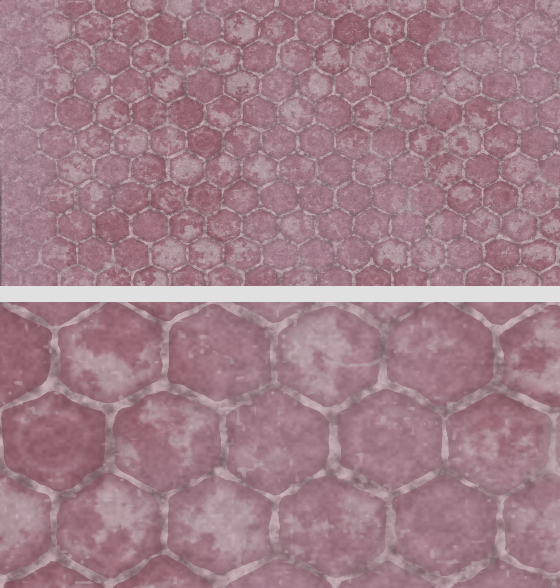
Top: the whole. Bottom: its middle third, enlarged.
A Shadertoy shader for this texture:

```glsl
// Worn rose-coloured hexagonal floor tiles with pale grout, dusty patches and scratches.

float hash(vec2 p) {
    vec3 h = fract(vec3(p.xyx) * 0.1031);
    h += dot(h, h.yzx + 33.33);
    return fract((h.x + h.y) * h.z);
}

float noise(vec2 p) {
    vec2 i = floor(p), f = fract(p);
    f = f * f * (3.0 - 2.0 * f);
    return mix(mix(hash(i), hash(i + vec2(1, 0)), f.x),
               mix(hash(i + vec2(0, 1)), hash(i + vec2(1, 1)), f.x), f.y);
}

float fbm(vec2 p) {
    float sum = 0.0, amp = 0.5;
    for (int i = 0; i < 5; i++) {
        sum += amp * noise(p);
        p = mat2(1.6, 1.2, -1.2, 1.6) * p + 7.3;
        amp *= 0.5;
    }
    return sum;
}

// Distance from the centre to the sides of a pointy-topped hexagon
float hexRadius(vec2 p) {
    p = abs(p);
    return max(p.x, dot(p, vec2(0.5, 0.866)));
}

void mainImage(out vec4 fragColor, in vec2 fragCoord) {
    vec2 uv = fragCoord / iResolution.xy;
    float down = 1.0 - uv.y;
    float pixel = 15.15 / iResolution.x;

    // Hexagonal lattice: tile pitch 1, rows 0.866 apart, slightly skewed and wavy
    vec2 q = vec2(uv.x * 15.15 - 0.08 * down, (down * 10.17 - 0.03) * 0.866);
    vec2 wavy = q + 0.07 * (vec2(noise(q * 2.3 + 20.0), noise(q * 2.3 + 60.0)) - 0.5)
                  + 0.03 * (vec2(noise(q * 9.0 + 30.0), noise(q * 9.0 + 80.0)) - 0.5);
    vec2 s = vec2(1.0, 1.732);
    vec2 a = wavy - round(wavy / s) * s;
    vec2 b = wavy - (floor(wavy / s) + 0.5) * s;
    vec2 local = dot(a, a) < dot(b, b) ? a : b;
    vec2 id = round((wavy - local) * vec2(2.0, 1.1547)) + 50.0;

    // Random traits of this tile
    float tone = hash(id), wear = hash(id + 111.0);
    float ringed = hash(id + 222.0), cracked = hash(id + 333.0);
    local += 0.035 * (vec2(hash(id + 444.0), hash(id + 555.0)) - 0.5);
    float radius = max(hexRadius(local), length(local) - 0.055);

    float broad = fbm(q * 0.4 + 13.0);
    float cloud = fbm(q * 2.6 + id * 3.1);
    float speck = fbm(q * 9.0 + 41.0);
    float grain = noise(q * 27.0) - 0.5;

    // Fired clay, mottled, with lilac haze in broad regions
    vec3 col = mix(vec3(0.565, 0.37, 0.41), vec3(0.645, 0.48, 0.535), tone * 0.6 + cloud * 0.45);
    col = mix(col, vec3(0.655, 0.52, 0.575), smoothstep(0.42, 0.68, broad) * 0.65);

    // Darker bevel and a faint pressed ring
    col *= 1.0 - 0.08 * smoothstep(0.33, 0.44, radius);
    float ring = smoothstep(0.06, 0.0, abs(length(local) - 0.3 + 0.06 * (cloud - 0.5)));
    col = mix(col, vec3(0.67, 0.55, 0.6), ring * cloud * step(0.6, ringed) * 0.8);

    // Ragged dusty patches concentrated on the tile face
    float patchy = smoothstep(0.49, 0.68, cloud + 0.3 * (wear - 0.5) + 0.5 * (speck - 0.5));
    patchy *= smoothstep(0.47, 0.3, radius + 0.15 * (speck - 0.5));
    col = mix(col, vec3(0.70, 0.615, 0.64), patchy * (0.3 + 0.55 * wear));

    // Pale ragged cracks across a few tiles
    float angle = 6.283 * ringed;
    float crack = abs(dot(local, vec2(cos(angle), sin(angle))) + 0.3 * (cloud - 0.5));
    crack = smoothstep(0.025 + pixel, 0.005, crack) * step(0.93, cracked);
    col = mix(col, vec3(0.69, 0.61, 0.63), crack * smoothstep(0.3, 0.6, speck) * 0.8);

    // Grout of uneven width and colour
    float edge = 0.46 - 0.07 * (fbm(q * 4.0 + 90.0) - 0.5);
    float grout = smoothstep(edge - 0.5 * pixel, edge + 0.7 * pixel, radius);
    vec3 groutColor = mix(vec3(0.53, 0.43, 0.455), vec3(0.75, 0.665, 0.685),
                          smoothstep(0.15, 0.75, speck));
    col = mix(col, groutColor, grout * 0.9);

    // Dust spilling over grout and tile edges in places
    float spill = smoothstep(0.52, 0.72, fbm(q * 1.1 + 70.0) + 0.3 * (speck - 0.5));
    col = mix(col, vec3(0.665, 0.58, 0.605), spill * smoothstep(0.3, 0.48, radius) * 0.6);

    // Pale wash along the left side and in the upper right corner
    float wash = smoothstep(0.12, 0.06, uv.x + 0.08 * (broad - 0.5) + 0.04 * (tone - 0.5));
    wash += 0.5 * smoothstep(0.35, 0.0, length((uv - vec2(0.95, 0.95)) * vec2(1.0, 0.8)));
    col = mix(col, vec3(0.655, 0.535, 0.595), min(wash, 1.0) * 0.6);

    // Chalk flecks, fine grain and a dark strip at the lower left border
    float fleck = smoothstep(0.74, 0.92, noise(q * 19.0 + 5.0));
    col = mix(col, vec3(0.76, 0.69, 0.71), fleck * smoothstep(0.3, 0.65, cloud) * 0.5);
    col += 0.13 * (speck - 0.48) + 0.06 * grain;
    col *= 1.0 - 0.25 * smoothstep(0.005, 0.001, uv.x) * smoothstep(0.5, 0.3, uv.y);

    fragColor = vec4(col, 1.0);
}
```
